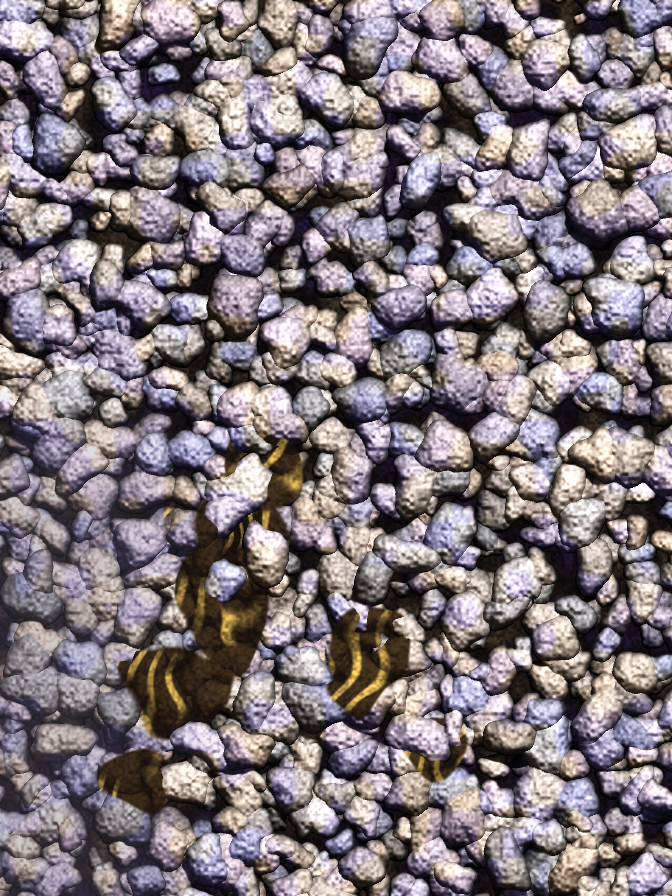
Reproduce this texture procedurally as a Shadertoy shader.

```glsl
// Sunlit gravel: heaped grey pebbles with deep gaps, a shaded corner and a brown hollow.

const float BIG_CELL = 1.0 / 15.5;
const float SMALL_CELL = 1.0 / 22.5;
const float JITTER = 0.8;
const float DOME = 0.8;              // stone height relative to its radius
const float SHADOW_REACH = 0.016;
const float CONTRAST = 0.5;
const vec3 SUN_DIR = vec3(0.28, 0.61, 0.74);
const vec3 SUN = vec3(0.99, 0.975, 0.94);
const vec3 SKY_PURPLE = vec3(0.25, 0.22, 0.35);
const vec3 SKY_BROWN = vec3(0.30, 0.26, 0.21);
const vec3 BLUE_STONE = vec3(0.70, 0.73, 0.81);
const vec3 GREY_STONE = vec3(0.82, 0.81, 0.84);
const vec3 WARM_STONE = vec3(0.87, 0.81, 0.78);
const vec3 GAP_BLACK = vec3(0.09, 0.07, 0.08);
const vec3 GAP_PURPLE = vec3(0.17, 0.12, 0.25);
const vec3 GAP_BROWN = vec3(0.27, 0.23, 0.18);
const vec3 SHADE = vec3(0.38, 0.36, 0.45);
const vec3 EARTH = vec3(0.10, 0.07, 0.05);
const vec3 OCHRE = vec3(0.56, 0.46, 0.22);

vec3 hash3(vec3 p) {
    p = fract(p * vec3(0.1031, 0.1030, 0.0973));
    p += dot(p, p.yxz + 33.33);
    return fract((p.xxy + p.yxx) * p.zyx);
}

float noise(vec2 p) {
    vec2 i = floor(p), f = fract(p);
    f = f * f * (3.0 - 2.0 * f);
    float a = hash3(vec3(i, 3.0)).x;
    float b = hash3(vec3(i + vec2(1, 0), 3.0)).x;
    float c = hash3(vec3(i + vec2(0, 1), 3.0)).x;
    float d = hash3(vec3(i + vec2(1, 1), 3.0)).x;
    return mix(mix(a, b, f.x), mix(c, d, f.x), f.y);
}

float cellSize(float layer) { return layer < 0.5 ? BIG_CELL : SMALL_CELL; }

// Height of one pebble; id holds its grid cell and layer.
float stoneHeight(vec2 p, vec3 id) {
    float cell = cellSize(id.z);
    vec3 place = hash3(id + vec3(20.0, 40.0, 5.0));
    vec2 q = p / cell - (id.xy + 0.5 + JITTER * (place.xy - 0.5));
    float reach = dot(q, q);
    if (reach > 0.85) return -1.0;
    vec3 form = hash3(id + vec3(70.0, 10.0, 17.0));
    float radius = mix(0.41, 0.72, form.y);
    if (reach > 1.9 * radius * radius) return -1.0;
    float turn = form.x * 3.1416, c = cos(turn), s = sin(turn);
    q = mat2(c, -s, s, c) * q / (radius * vec2(1.0, mix(0.58, 0.95, form.z)));
    float a = atan(q.y, q.x);
    float outline = 1.0 + 0.08 * sin(2.0 * a + 40.0 * form.y)
        + 0.07 * sin(3.0 * a + 50.0 * form.z);
    vec2 b = abs(q);
    float d = pow(dot(b * b, b), 0.3333) / outline;
    float dome = d < 1.0 ? sqrt(1.0 - d * d * sqrt(d)) : 14.0 * (1.0 - d);
    return cell * (0.5 * place.z + radius * DOME * dome);
}

// Highest surface at p; outputs which pebble it belongs to.
float heap(vec2 p, out vec3 topId) {
    float top = 0.0;
    topId = vec3(0, 0, -1);
    for (int layer = 0; layer < 2; layer++) {
        vec2 base = floor(p / cellSize(float(layer)));
        for (int k = 0; k < 9; k++) {
            vec3 id = vec3(base + vec2(k % 3 - 1, k / 3 - 1), layer);
            float h = stoneHeight(p, id);
            if (h > top) { top = h; topId = id; }
        }
    }
    return top;
}

float relief(vec2 p) {
    return 0.007 * noise(p * 46.0) + 0.0035 * noise(p * 160.0);
}

// Fraction of sunlight that reaches a point of the heap.
float sunlight(vec2 p, float h) {
    vec3 other;
    float flatLen = length(SUN_DIR.xy);
    float blocker = heap(p + SUN_DIR.xy / flatLen * SHADOW_REACH, other);
    return 1.0 - smoothstep(0.0, 0.006, blocker - h - SHADOW_REACH * SUN_DIR.z / flatLen);
}

// Signed distance to a ragged hollow made of overlapping discs.
float hollow(vec2 p) {
    vec3 discs[7] = vec3[7](vec3(0.34, 0.54, 0.080), vec3(0.33, 0.43, 0.080),
        vec3(0.25, 0.31, 0.075), vec3(0.55, 0.35, 0.060), vec3(0.40, 0.63, 0.055),
        vec3(0.65, 0.22, 0.035), vec3(0.20, 0.18, 0.040));
    float d = 1.0;
    for (int i = 0; i < 7; i++) d = min(d, length(p - discs[i].xy) - discs[i].z);
    return d + 0.07 * (noise(p * 17.0) - 0.5);
}

vec3 gravel(vec2 p) {
    vec2 w = p + 0.011 * (vec2(noise(p * 32.0), noise(p * 32.0 + 57.0)) - 0.5)
        + 0.004 * (noise(p * 90.0 + 9.0) - 0.5);
    vec3 id;
    float h = heap(w, id);
    float patchy = noise(p * 26.0 + 80.0), grain = noise(p * 240.0);
    vec3 tint = patchy > 0.5 ? GAP_BROWN : GAP_PURPLE;
    vec3 gap = mix(GAP_BLACK, tint, abs(patchy - 0.5) * 1.8) * (0.6 + 0.8 * grain);
    vec3 col = gap, kind = hash3(id + vec3(31.0, 90.0, 8.0));

    // Lit pebble surface
    if (id.z >= 0.0) {
        vec2 e = vec2(0.0013, 0.0);
        float bump = relief(p);
        vec2 slope = vec2(stoneHeight(w + e, id) - h + relief(p + e) - bump,
            stoneHeight(w + e.yx, id) - h + relief(p + e.yx) - bump) / e.x;
        vec3 n = normalize(vec3(-slope, 1.0));
        vec3 stone = mix(GREY_STONE, kind.x < 0.35 ? BLUE_STONE : WARM_STONE, kind.y);
        stone *= mix(0.82, 1.10, kind.z) * (0.78 + 0.44 * grain);
        float open = smoothstep(0.004, 0.036, h) * (0.25 + 0.75 * n.z);
        float sun = max(dot(n, SUN_DIR), 0.0) * mix(0.6, 1.0, open);
        if (sun > 0.0) sun *= sunlight(w, h);
        vec3 sky = mix(SKY_PURPLE, SKY_BROWN, smoothstep(0.4, 0.6, patchy));
        col = mix(gap, stone * (sky * open + SUN * sun), smoothstep(0.0, 0.01, h));
    }
    col = clamp(col, 0.0, 1.0);
    col = mix(col, smoothstep(0.0, 1.0, col), CONTRAST);

    // Dim, flatter corner at the lower left
    float shade = (1.0 - smoothstep(0.12, 0.36, p.x + 0.12 * (patchy - 0.5)))
        * (1.0 - smoothstep(0.55, 0.85, p.y));
    col = mix(col, mix(SHADE, col, 0.68), shade);

    // Brown streaky hollow, with some pale pebbles left on top
    float inside = 1.0 - smoothstep(-0.004, 0.004, hollow(p));
    if (inside == 0.0 || (id.z == 0.0 && kind.z > 0.68)) return col;
    float streak = sin(170.0 * p.x - 50.0 * p.y + 14.0 * noise(p * 15.0));
    float glow = smoothstep(0.1, 0.9, streak) * smoothstep(0.3, 0.75, noise(p * 20.0 + 5.0));
    vec3 soil = mix(EARTH, OCHRE, glow) * (0.6 + 0.5 * grain + 0.6 * col.g);
    return mix(col, soil + 0.22 * col * OCHRE, inside);
}

// Two diagonal samples smooth the edges.
void mainImage(out vec4 fragColor, in vec2 fragCoord) {
    vec3 sum = vec3(0.0);
    for (int k = 0; k < 2; k++)
        sum += gravel((fragCoord + 0.5 * float(k) - 0.25) / iResolution.x);
    fragColor = vec4(0.5 * sum, 1.0);
}
```
